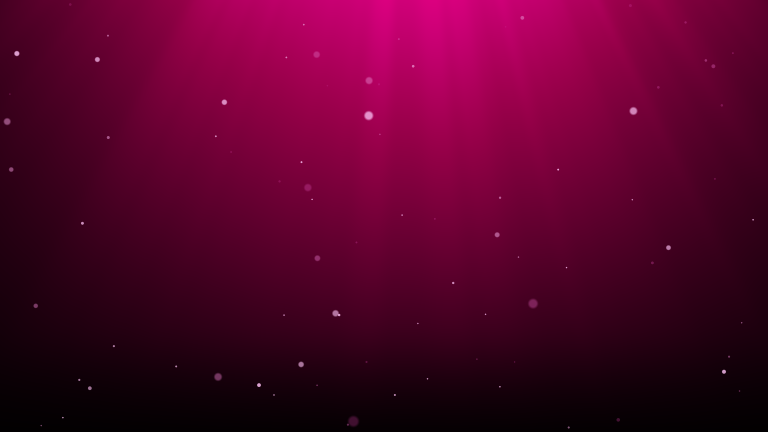
This background is drawn by a WebGL 2 fragment shader. Its source:

```glsl
#version 300 es
precision highp float;
// Magenta light falling from above into darkness, with drifting pale specks.

uniform vec2 u_resolution;
out vec4 fragColor;

const vec3 SPECK_PINK = vec3(0.96, 0.72, 0.92);
const vec3 SPECK_ROSE = vec3(0.80, 0.22, 0.62);

float hash(vec2 p) {
  return fract(sin(dot(p, vec2(127.1, 311.7))) * 43758.5453);
}

float smoothNoise(float x, float seed) {
  float cell = floor(x);
  float blend = smoothstep(0.0, 1.0, fract(x));
  return mix(hash(vec2(cell, seed)), hash(vec2(cell + 1.0, seed)), blend);
}

// Strength of the overhead light: a vertical fade times a wide bell.
float lightLevel(vec2 uv, float center, float width) {
  float fade = mix(0.03, 0.84, pow(uv.y, 0.92));
  fade *= mix(0.6, 1.0, smoothstep(0.0, 0.25, uv.y));
  float offset = (uv.x - center) / width;
  return fade * exp(-offset * offset);
}

// Faint shafts that fan out from a point above the canvas.
float lightShafts(vec2 p, vec2 source, float strength) {
  vec2 ray = p - source;
  float slope = ray.x / -ray.y;
  float shafts = smoothNoise(slope * 17.0, 3.0) + 0.5 * smoothNoise(slope * 41.0, 8.0);
  return 1.0 + strength * (shafts - 0.75);
}

vec3 lightColor(float level) {
  float blueShare = mix(0.48, 0.58, smoothstep(0.55, 0.84, level));
  return level * vec3(1.0, 0.0, blueShare);
}

// One jittered grid of soft discs; returns coverage and a tint amount.
vec2 speckLayer(vec2 p, float rows, vec2 radii, float density, float seed) {
  vec2 cell = floor(p * rows);
  vec2 key = cell + seed;
  float size = hash(key + 5.3);
  float radius = mix(radii.x, radii.y, size * size);
  float margin = radius * rows * 1.5;
  vec2 jitter = vec2(hash(key), hash(key + 17.9));
  vec2 center = (cell + mix(vec2(margin), vec2(1.0 - margin), jitter)) / rows;
  float soft = max(radius * 0.35, 0.6 / u_resolution.y);
  float disc = 1.0 - smoothstep(radius - soft, radius + soft, distance(p, center));
  float present = step(hash(key + 31.7), density);
  float glow = hash(key + 43.1);
  return vec2(disc * present * mix(0.25, 0.9, glow), glow);
}

vec3 addSpecks(vec3 color, vec2 speck) {
  vec3 tint = mix(SPECK_ROSE, SPECK_PINK, smoothstep(0.05, 0.6, speck.y));
  return mix(color, tint, speck.x);
}

void main() {
  vec2 uv = gl_FragCoord.xy / u_resolution;
  vec2 p = gl_FragCoord.xy / u_resolution.y;
  float aspect = u_resolution.x / u_resolution.y;

  // Background light
  float level = lightLevel(uv, 0.535, 0.51);
  level *= lightShafts(p, vec2(0.53 * aspect, 1.9), 0.07);
  vec3 color = lightColor(level);

  // Specks, from fine dust to a few large soft discs
  for (int i = 0; i < 3; i++) {
    float layer = float(i);
    float rows = 9.0 - 3.0 * layer;
    vec2 radii = mix(vec2(0.0016, 0.0035), vec2(0.008, 0.015), layer * 0.5);
    if (i == 1) radii = vec2(0.004, 0.0085);
    float density = 0.42 - 0.08 * layer;
    color = addSpecks(color, speckLayer(p, rows, radii, density, 11.0 + 23.0 * layer));
  }

  fragColor = vec4(color, 1.0);
}
```
